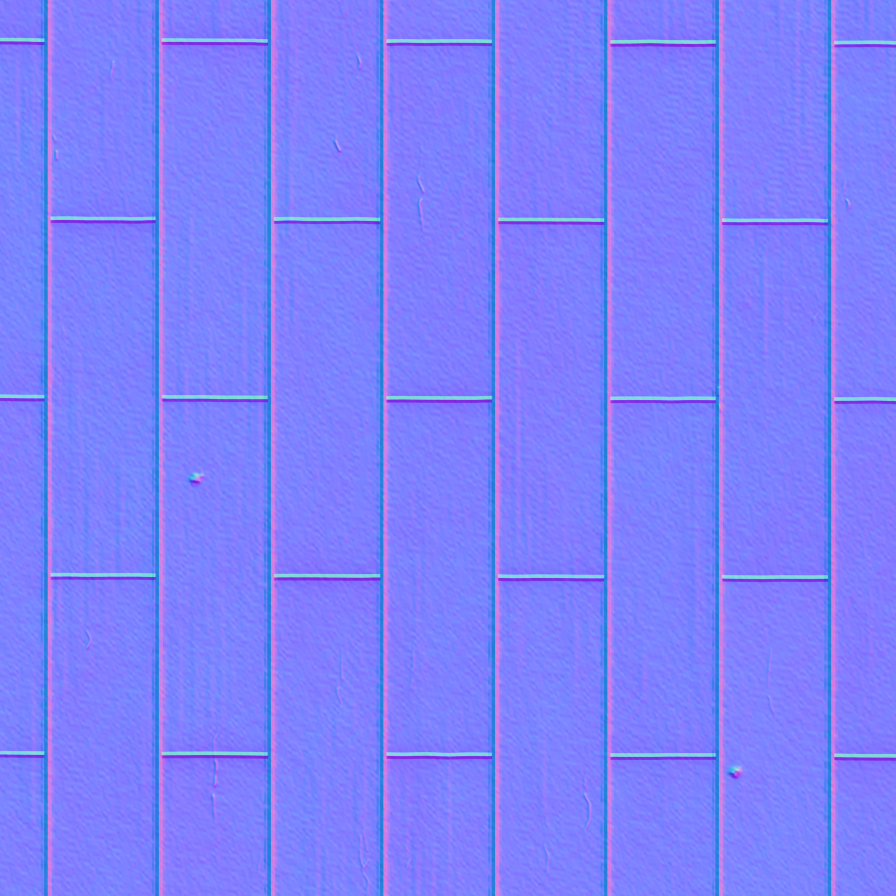
This texture map is drawn by a WebGL 2 fragment shader. Its source:

```glsl
#version 300 es
precision highp float;
// Normal map of staggered vertical planks: eight columns with half-step joints.
// Seams and joints are paired slope bands with soft shoulders; grain, cracks and
// knots come from a height field whose gradient is added before normalising.

uniform vec2 u_resolution;
out vec4 fragColor;

const float COLUMNS = 8.0;
const float SEAM_START = 0.0525;
const float PLANK_LENGTH = 0.398;
const float JOINT_START = 0.158;
const int CRACK_COUNT = 26;

float hash(vec2 p) {
    return fract(sin(dot(p, vec2(127.1, 311.7))) * 43758.5453);
}

float noise(vec2 p) {
    vec2 i = floor(p), f = fract(p);
    f = f * f * (3.0 - 2.0 * f);
    float low = mix(hash(i), hash(i + vec2(1, 0)), f.x);
    float high = mix(hash(i + vec2(0, 1)), hash(i + vec2(1, 1)), f.x);
    return mix(low, high, f.y);
}

// Smooth-edged stripe around a centre
float band(float d, float centre, float halfWidth, float soft) {
    return 1.0 - smoothstep(halfWidth - soft, halfWidth + soft, abs(d - centre));
}

// Thin wavering vertical crack
float crack(vec2 p, vec2 centre, float halfLength, float seed) {
    vec2 d = p - centre;
    d.x += 0.008 * (noise(vec2(p.y * 70.0, seed)) - 0.5) + 0.06 * d.y * (hash(vec2(seed, 9.0)) - 0.5);
    float fade = 1.0 - smoothstep(0.3, 1.0, abs(d.y) / halfLength);
    float broken = smoothstep(0.2, 0.7, noise(vec2(seed * 3.0, p.y * 110.0)));
    return fade * broken * exp(-d.x * d.x / 3.0e-6);
}

float knot(vec2 p, vec2 centre, float radius) {
    vec2 d = (p - centre) / radius;
    d += 0.8 * (noise(p * 230.0) - 0.5);
    return exp(-dot(d, d));
}

// Painted wood surface
float surfaceHeight(vec2 p) {
    float h = 0.00036 * noise(p * vec2(270.0, 250.0) + p.yx * 35.0);
    h += 0.0003 * noise(p * vec2(120.0, 95.0) + 7.0);
    float streakArea = smoothstep(0.5, 0.85, noise(p * vec2(28.0, 7.0) + 4.0));
    h += 0.0008 * streakArea * noise(p * vec2(170.0, 9.0));
    for (int i = 0; i < CRACK_COUNT; i++) {
        float seed = float(i) + 1.0;
        vec2 centre = vec2(hash(vec2(seed, 2.3)), hash(vec2(seed, 7.9)));
        float halfLength = mix(0.015, 0.065, hash(vec2(seed, 4.1)));
        float depth = mix(0.0002, 0.0012, hash(vec2(seed, 5.7)));
        h += depth * crack(p, centre, halfLength, seed);
    }
    h += 0.0045 * knot(p, vec2(0.219, 0.466), 0.0048);
    h += 0.0045 * knot(p, vec2(0.821, 0.139), 0.0048);
    return h;
}

vec2 surfaceSlope(vec2 p) {
    float e = 0.0013;
    float h = surfaceHeight(p);
    return vec2(h - surfaceHeight(p + vec2(e, 0)), h - surfaceHeight(p + vec2(0, e))) / e;
}

// Gentle unevenness of the boards, leaning along one diagonal
vec2 broadSlope(vec2 p) {
    float wave = noise(p * vec2(26.0, 17.0)) + noise(p * vec2(60.0, 40.0) + 5.0) - 1.0;
    float drift = noise(p * vec2(9.0, 4.0) + 11.0) - 0.5;
    return 0.05 * wave * vec2(0.8, -1.0) + 0.06 * drift * vec2(1.0, -1.0);
}

// Long vertical seam: falling left side, rising right side, worn lips, shoulders
float seamSlope(float d, float wear, float soft) {
    float s = -0.88 * band(d, -0.0018, 0.0020, soft);
    s += 0.68 * band(d, 0.0023, 0.0023, soft);
    s -= 0.50 * wear * band(d, -0.0064, 0.0012, soft);
    s += 0.30 * wear * band(d, 0.0060, 0.0014, soft);
    return s + 0.09 * sign(d) * exp(-abs(d) / 0.009);
}

// Short plank end: bright upper side, dark lower side, broad soft swell
float jointSlope(float d, float swell, float soft) {
    float s = 1.12 * band(d, 0.0016, 0.0019, soft);
    s -= 0.74 * band(d, -0.0021, 0.0016, soft);
    return s - swell * exp(-abs(d) / 0.011);
}

void main() {
    vec2 p = gl_FragCoord.xy / u_resolution;
    float soft = 0.75 / min(u_resolution.x, u_resolution.y);

    // Plank layout
    float across = (p.x - SEAM_START) * COLUMNS;
    float column = floor(across);
    float seamId = floor(across + 0.5);
    float seamDist = (across - seamId) / COLUMNS + 0.0012 * (hash(vec2(seamId, 3.0)) - 0.5);
    float stagger = 0.5 * (1.0 - mod(column, 2.0));
    float along = (p.y + 0.003 * p.x - JOINT_START) / PLANK_LENGTH - stagger;
    float jointId = floor(along + 0.5);
    float jointDist = (along - jointId) * PLANK_LENGTH;
    jointDist += 0.0008 * (noise(vec2(p.x * 40.0, jointId)) - 0.5);

    // Slopes of surface, plank tilt and gaps
    vec2 plank = vec2(column, floor(along));
    vec2 slope = surfaceSlope(p) + broadSlope(p) + vec2(-0.008, 0.008);
    slope += 0.03 * (vec2(hash(plank), hash(plank + 17.0)) - 0.5);
    float wear = noise(vec2(seamId * 5.0, p.y * 150.0));
    float swell = mix(0.06, 0.20, hash(vec2(column, jointId + 31.0)));
    float insidePlank = smoothstep(0.0025, 0.0045, abs(seamDist));
    slope.x += seamSlope(seamDist, wear, soft) * mix(0.85, 1.15, wear);
    slope.y += jointSlope(jointDist, swell, soft) * insidePlank;

    vec3 normal = normalize(vec3(slope, 1.0));
    fragColor = vec4(normal * 0.5 + 0.5, 1.0);
}
```
